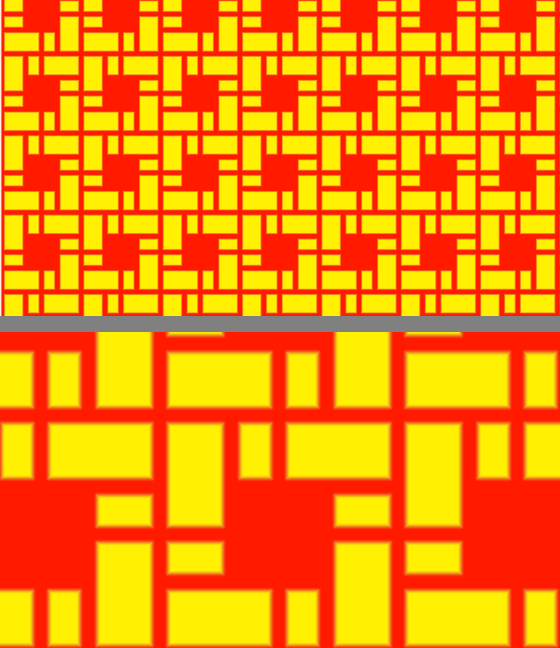
Top, the full canvas; bottom, a detail of the centre.
Write a WebGL 1 fragment shader that draws this pattern.

```glsl
precision highp float;
// Yellow pinwheel tiles of eight bricks around a red square, on a red grid.

uniform vec2 u_resolution;

// Lengths are in canvas heights for the grid, in tiles for the bricks.
#define PERIOD 0.2512
#define TILE_CENTER vec2(0.1314, 0.7043)
#define GAP 0.033          // half the width of a grid line
#define BRICK_DEPTH 0.235  // inner edge of the bricks, from the tile center
#define SHORT_END 0.165    // far end of the short bricks
#define SOFTNESS 0.016
#define MARGIN 0.0045
#define RED vec3(1.0, 0.10, 0.0)
#define YELLOW vec3(1.0, 0.945, 0.005)
#define EDGE_TINT vec3(-0.05, -0.02, 0.10)
#define PALE vec3(0.98, 0.93, 0.88)

// Signed distance to a rectangle given by its lower and upper corners.
float rectDistance(vec2 p, vec2 lower, vec2 upper) {
  vec2 d = abs(p - 0.5 * (lower + upper)) - 0.5 * (upper - lower);
  return length(max(d, 0.0)) + min(max(d.x, d.y), 0.0);
}

// One long and one short brick, turned into all four quarters.
float pinwheelDistance(vec2 p) {
  float outer = 0.5 - GAP;
  float d = 1.0;
  for (int i = 0; i < 4; i++) {
    float longBrick = rectDistance(p, vec2(-outer, GAP), vec2(-BRICK_DEPTH, outer));
    float shortBrick = rectDistance(p, vec2(-SHORT_END, BRICK_DEPTH), vec2(-GAP, outer));
    d = min(d, min(longBrick, shortBrick));
    p = vec2(p.y, -p.x);
  }
  return d;
}

void main() {
  vec2 uv = gl_FragCoord.xy / u_resolution.y;
  float pixel = 1.0 / u_resolution.y;

  // Repeat the tile about its center
  vec2 tile = fract((uv - TILE_CENTER) / PERIOD + 0.5) - 0.5;

  // Soft brick edges with a slightly dulled blend
  float soft = max(SOFTNESS, 0.75 * pixel / PERIOD);
  float brick = 1.0 - smoothstep(-soft, soft, pinwheelDistance(tile));
  vec3 color = mix(RED, YELLOW, brick);
  color += EDGE_TINT * 4.0 * brick * (1.0 - brick);

  // Thin pale strip along the left border
  float strip = 1.0 - smoothstep(MARGIN - pixel, MARGIN + pixel, uv.x);
  color = mix(color, PALE, strip);

  gl_FragColor = vec4(clamp(color, 0.0, 1.0), 1.0);
}
```
